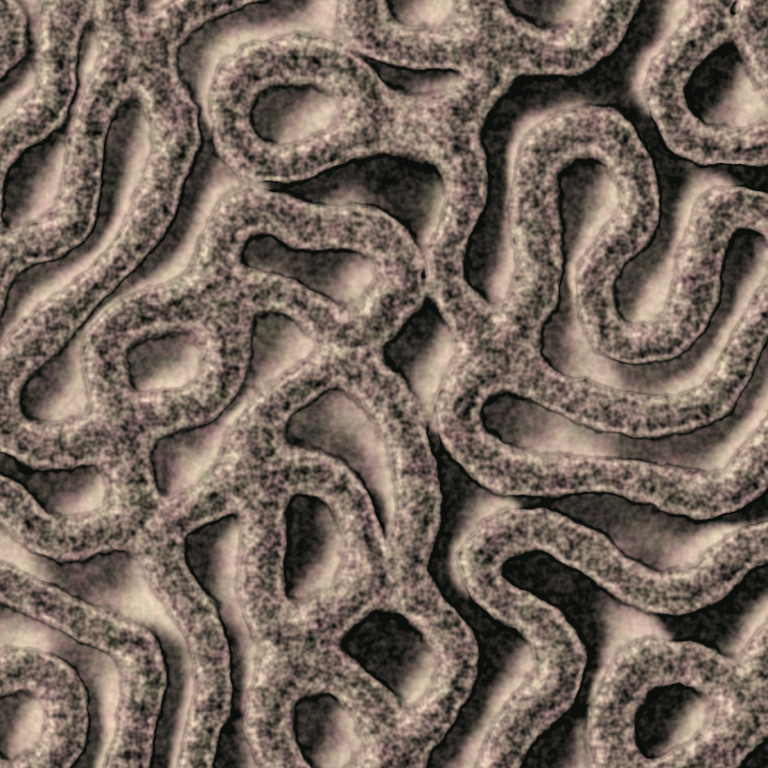
A Shadertoy shader for this texture:

```glsl
// Weathered brain coral: meandering grainy walls with pale rims, black grooves and cream slopes.
#define WAVE_NUMBER 31.0     // sets the spacing of the walls
#define WAVE_COUNT 24
#define MAIN_ANGLE 2.15      // direction across the walls, radians
#define ANGLE_SPREAD 1.25    // how strongly the walls meander
#define WALL_WIDTH 0.78      // half width of a wall, in radians of local phase
#define WARP 0.020
#define GRAIN 0.42
#define LIGHT_DIR normalize(vec2(-0.86, 0.5))
#define SHADOW_COLOR vec3(0.045, 0.055, 0.045)
#define STONE_COLOR vec3(0.55, 0.47, 0.43)
#define CREAM_COLOR vec3(0.93, 0.84, 0.74)

float hash(vec2 cell) {
    uvec2 q = uvec2(ivec2(cell) + 4096) * uvec2(1597334673u, 3812015801u);
    uint n = (q.x ^ q.y) * 1597334673u;
    n = (n ^ (n >> 15)) * 2246822519u;
    return float((n ^ (n >> 13)) >> 8) / 16777216.0;
}

vec2 cellGradient(vec2 cell) {
    float angle = 6.2832 * hash(cell);
    return vec2(cos(angle), sin(angle));
}

// Gradient noise, roughly -0.7 to 0.7
float noise(vec2 p) {
    vec2 i = floor(p), f = p - i;
    vec2 u = f * f * f * (f * (f * 6.0 - 15.0) + 10.0);
    vec2 x = vec2(1.0, 0.0), y = vec2(0.0, 1.0);
    float a = dot(cellGradient(i), f);
    float b = dot(cellGradient(i + x), f - x);
    float c = dot(cellGradient(i + y), f - y);
    float d = dot(cellGradient(i + 1.0), f - 1.0);
    return mix(mix(a, b, u.x), mix(c, d, u.x), u.y);
}

vec2 noise2(vec2 p) {
    return vec2(noise(p), noise(p + vec2(37.3, 71.7)));
}

// Sum of plane waves of similar length: value in x, scaled gradient in yz
vec3 labyrinth(vec2 p) {
    vec3 sum = vec3(0.0);
    for (int i = 0; i < WAVE_COUNT; i++) {
        float id = float(i);
        float angle = MAIN_ANGLE + ANGLE_SPREAD * (2.0 * hash(vec2(id, 301.0)) - 1.0);
        float stretch = mix(0.8, 1.2, hash(vec2(id, 302.0)));
        vec2 k = stretch * vec2(cos(angle), sin(angle));
        float phase = WAVE_NUMBER * dot(k, p) + 6.2832 * hash(vec2(id, 303.0));
        sum += vec3(cos(phase), -k * sin(phase));
    }
    return sum * sqrt(2.0 / float(WAVE_COUNT));
}

vec3 toneColor(float tone) {
    vec3 dark = mix(SHADOW_COLOR, STONE_COLOR, clamp(tone * 2.0, 0.0, 1.0));
    return mix(dark, CREAM_COLOR, clamp(tone * 2.0 - 1.0, 0.0, 1.0));
}

void mainImage(out vec4 fragColor, in vec2 fragCoord) {
    vec2 uv = fragCoord / iResolution.y;

    // Layered grain and a bent domain
    float coarse = noise(uv * 45.0);
    float fine = noise(uv * 95.0 + 11.0);
    float finest = noise(uv * 170.0 + 23.0);
    float grain = 0.55 * coarse + 0.9 * fine + 0.65 * finest;
    vec2 p = uv + WARP * noise2(uv * 8.0) + 0.2 * WARP * noise2(uv * 32.0);

    // Distance from the wall centre as a local phase, 0 to about 1.5
    vec3 field = labyrinth(p);
    float slope = sqrt(dot(field.yz, field.yz) + 0.05);
    float dist = atan(abs(field.x), slope) + 0.10 * coarse + 0.07 * fine;
    float lit = sign(field.x) * dot(field.yz, LIGHT_DIR) / length(vec2(field.x, slope));
    lit *= smoothstep(0.0, 0.35, dist);

    // Shallow, worn areas gather towards the upper left
    float worn = smoothstep(0.15, 0.95, 0.45 + 0.35 * (uv.y - uv.x) + 0.9 * noise(uv * 3.0 + 5.0));

    // Walls: two pale rims around a rough, darker middle
    float rim = exp(-pow((dist - WALL_WIDTH + 0.17) / 0.13, 2.0));
    float crease = exp(-pow(dist / 0.16, 2.0)) * smoothstep(-0.3, 0.4, noise(uv * 14.0));
    float wall = 0.42 + 0.22 * rim + 0.17 * lit - 0.16 * crease + GRAIN * grain;

    // Grooves: black shadow on one side, smooth cream slope on the other
    float glow = smoothstep(-0.12, 0.58, lit + 0.25 * noise(uv * 18.0) + 0.16 * worn);
    float floorTone = mix(0.05 + 0.24 * worn, 0.88, glow);
    floorTone += grain * mix(0.16, 0.12, glow) + 0.1 * noise(uv * 12.0 + 3.0) * glow;
    float undercut = exp(-pow((dist - WALL_WIDTH - 0.06) / 0.07, 2.0));
    floorTone -= 0.22 * undercut;

    float tone = mix(wall, floorTone, smoothstep(-0.07, 0.07, dist - WALL_WIDTH));
    vec3 color = toneColor(tone);

    // Faint mauve and green stains
    float stain = noise(uv * 24.0 + 51.0) + 0.7 * noise(uv * 80.0 + 9.0);
    color += vec3(0.035, -0.02, 0.025) * stain * smoothstep(0.0, 0.4, tone);
    fragColor = vec4(clamp(color, 0.0, 1.0), 1.0);
}
```
